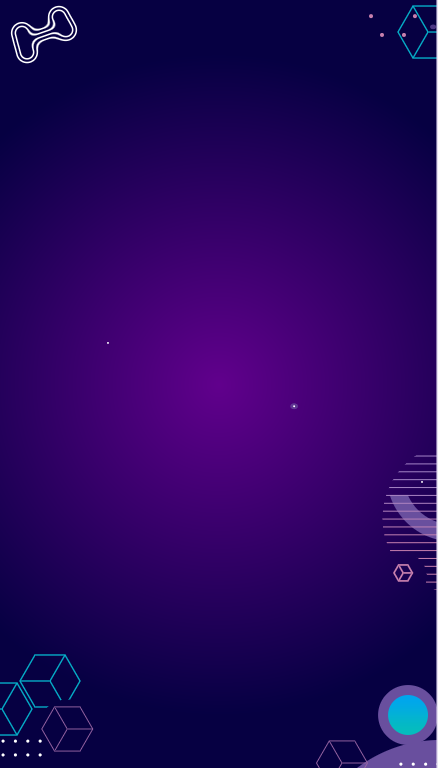
Write a WebGL 2 fragment shader that draws this background.

```glsl
#version 300 es
precision highp float;

uniform vec2 u_resolution;
out vec4 fragColor;

const vec3 CORE = vec3(0.38, 0.0, 0.55);
const vec3 NIGHT = vec3(0.022, 0.0, 0.26);
const vec3 CYAN = vec3(0.02, 0.68, 0.78);
const vec3 PINK = vec3(0.78, 0.50, 0.68);
const vec3 MAUVE = vec3(0.60, 0.40, 0.64);
const vec3 LILAC = vec3(0.41, 0.31, 0.62);
const vec3 WHITE = vec3(1.0);
const float SIXTH = 1.0471976;

// Coverage of a distance field, softened over one pixel
float cover(float d, float soft) {
    return clamp(0.5 - d / soft, 0.0, 1.0);
}

float disc(vec2 p, vec2 center, float radius) {
    return length(p - center) - radius;
}

float segment(vec2 p, vec2 a, vec2 b) {
    vec2 ab = b - a;
    return length(p - a - ab * clamp(dot(p - a, ab) / dot(ab, ab), 0.0, 1.0));
}

float smoothUnion(float a, float b, float k) {
    float h = max(k - abs(a - b), 0.0) / k;
    return min(a, b) - h * h * k * 0.25;
}

// Hexagon outline with three spokes, read as a wire cube
float cube(vec2 p, float radius, float turn, float halfWidth) {
    vec2 q = abs(p);
    float d = abs(max(q.y, dot(q, vec2(0.866, 0.5))) - radius * 0.866);
    for (int i = 0; i < 3; i++) {
        float angle = turn + float(i) * 2.0 * SIXTH;
        d = min(d, segment(p, vec2(0.0), radius * vec2(cos(angle), sin(angle))));
    }
    return d - halfWidth;
}

// Limited grid of round dots, starting at its lower left dot
float dotGrid(vec2 p, vec2 start, vec2 pitch, vec2 last, float radius) {
    vec2 cell = clamp(round((p - start) / pitch), vec2(0.0), last);
    return disc(p, start + cell * pitch, radius);
}

// Two lobes joined by a narrow neck
float boneShape(vec2 p) {
    float left = segment(p, vec2(2.86, 95.7), vec2(3.52, 93.2)) - 1.1;
    float right = segment(p, vec2(7.68, 97.8), vec2(8.6, 96.1)) - 1.1;
    float neck = segment(p, vec2(3.5, 94.8), vec2(8.1, 96.4)) - 0.5;
    return smoothUnion(smoothUnion(left, neck, 1.2), right, 1.2);
}

// Horizontal stripes inside a disc, with a round bite taken out
float stripes(vec2 p, vec2 center, float radius) {
    float line = abs(fract((p.y - 23.18) / 1.026 + 0.5) - 0.5) * 1.026 - 0.065;
    float bounds = max(disc(p, center, radius), abs(p.y - 31.9) - 9.1);
    float bite = -disc(p, vec2(52.5, 24.9), 3.1);
    return max(line, max(bounds, bite));
}

void main() {
    // The canvas is 100 units high
    float px = 100.0 / u_resolution.y;
    vec2 p = gl_FragCoord.xy * px;
    float right = u_resolution.x * px;

    // Radial backdrop
    vec3 color = mix(CORE, NIGHT, min(length(p - vec2(28.5, 49.9)) / 43.0, 1.0));

    // Hill and sun in the lower right
    vec2 sun = vec2(53.13, 6.9);
    color = mix(color, LILAC, cover(disc(p, vec2(57.3, -14.2), 17.85), px));
    color = mix(color, LILAC, cover(disc(p, sun, 3.9), px));
    vec3 sunColor = mix(vec3(0.02, 0.74, 0.74), vec3(0.0, 0.65, 0.93),
                        smoothstep(-2.6, 2.6, p.y - sun.y));
    color = mix(color, sunColor, cover(disc(p, sun, 2.6), px));

    // Cut ring under the striped disc
    float ring = abs(disc(p, vec2(59.0, 38.15), 7.55)) - 1.1;
    color = mix(color, LILAC, cover(max(ring, p.y - 35.55), px));
    vec3 stripeColor = mix(PINK, vec3(0.64, 0.52, 0.78), smoothstep(28.0, 38.0, p.y));
    color = mix(color, stripeColor, cover(stripes(p, vec2(59.6, 32.55), 9.77), px));

    // Cyan cubes, one of them open near its pink neighbour
    vec2 pinkCenter = vec2(8.76, 5.08);
    float opened = max(cube(p - vec2(6.51, 11.33), 3.91, SIXTH, 0.09),
                       -disc(p, pinkCenter, 3.85));
    float cyan = min(opened, cube(p - vec2(0.26, 7.68), 3.91, SIXTH, 0.09));
    cyan = min(cyan, cube(p - vec2(55.73, 95.83), 3.91, 0.0, 0.09));
    color = mix(color, CYAN, cover(cyan, px));

    // Pink cubes
    float mauve = min(cube(p - pinkCenter, 3.32, 0.0, 0.06),
                      cube(p - vec2(44.53, 0.65), 3.32, 0.0, 0.06));
    color = mix(color, MAUVE, cover(mauve, px));
    color = mix(color, PINK, cover(cube(p - vec2(52.5, 25.4), 1.2, 0.0, 0.11), px));

    // Dot groups
    float pinkDots = min(dotGrid(p, vec2(48.31, 97.9), vec2(5.72, 1.0), vec2(1.0, 0.0), 0.26),
                         dotGrid(p, vec2(49.74, 95.45), vec2(2.86, 1.0), vec2(1.0, 0.0), 0.26));
    color = mix(color, PINK, cover(pinkDots, px));
    float whiteDots = min(dotGrid(p, vec2(0.4, 1.7), vec2(1.61, 1.8), vec2(3.0, 1.0), 0.2),
                          dotGrid(p, vec2(52.2, 0.5), vec2(1.61, 1.0), vec2(3.0, 0.0), 0.2));

    // Small stars and their faint halos
    vec2 star = vec2(38.3, 47.1);
    float halo = min(disc((p - star) * vec2(1.0, 1.3), vec2(0.0), 0.5),
                     disc((p - vec2(56.4, 96.5)) * vec2(1.0, 1.3), vec2(0.0), 0.4));
    color = mix(color, LILAC, 0.7 * cover(halo, px));
    float stars = min(disc(p, star, 0.12),
                      min(disc(p, vec2(14.06, 55.35), 0.12), disc(p, vec2(54.95, 37.25), 0.12)));

    // Double white outline
    float outline = abs(abs(boneShape(p)) - 0.24) - 0.1;
    color = mix(color, WHITE, cover(min(outline, min(whiteDots, stars)), px));

    // Pale right border
    color = mix(color, vec3(0.9, 0.88, 0.95), cover(right - 0.2 - p.x, px));
    fragColor = vec4(color, 1.0);
}
```
